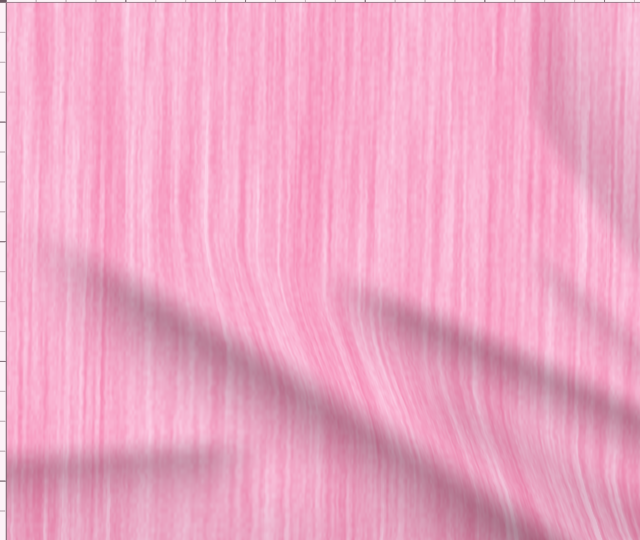
Reproduce this texture procedurally as a WebGL 2 fragment shader.

```glsl
#version 300 es
precision highp float;
// Pink cloth with fine vertical streaks, soft diagonal folds and a ruler along two sides.
uniform vec2 u_resolution;
out vec4 outColor;

const vec3 STREAK_DARK = vec3(0.965, 0.565, 0.725);
const vec3 STREAK_LIGHT = vec3(0.985, 0.785, 0.880);
const vec3 RULER_PAPER = vec3(0.99, 0.95, 0.97);
const vec3 RULER_INK = vec3(0.42, 0.34, 0.38);
const vec2 RULER_SIZE = vec2(0.0115, 0.0045);
const float TICK_STEP = 0.0554;

// Integer hash of a lattice cell, 0 to 1
float hash(vec2 cell) {
    uvec2 k = uvec2(ivec2(cell)) * uvec2(73856093u, 19349663u);
    uint h = k.x ^ k.y;
    h = (h ^ (h >> 15)) * 2246822519u;
    h = (h ^ (h >> 13)) * 3266489917u;
    return float((h ^ (h >> 16)) & 65535u) / 65535.0;
}

float valueNoise(vec2 p) {
    vec2 cell = floor(p);
    vec2 f = fract(p);
    f = f * f * (3.0 - 2.0 * f);
    float low = mix(hash(cell), hash(cell + vec2(1, 0)), f.x);
    float high = mix(hash(cell + vec2(0, 1)), hash(cell + vec2(1, 1)), f.x);
    return mix(low, high, f.y);
}

// Height of a bowed crease at x, running from tip to end
float creaseHeight(float x, vec2 tip, vec2 end, float bow) {
    float t = (x - tip.x) / (end.x - tip.x);
    return mix(tip.y, end.y, t) + bow * 4.0 * t * (1.0 - t);
}

// Shadow beside a crease; a negative tail casts it upward
float foldShadow(vec2 p, vec2 tip, vec2 end, float bow, float soft, float tail) {
    float t = (p.x - tip.x) / (end.x - tip.x);
    float depth = (creaseHeight(p.x, tip, end, bow) - p.y) * sign(tail);
    float fall = max(depth, 0.0) / abs(tail);
    return smoothstep(0.0, 0.28, t) * smoothstep(-soft, soft, depth) * exp(-fall * fall);
}

// Sideways pull of the threads as they run into the main crease
float threadPull(vec2 p, float crease) {
    float near = 1.0 - smoothstep(-0.06, 0.20, p.y - crease);
    return 0.085 * near * smoothstep(0.2, 0.6, p.x);
}

// Layered stretched noise: 0 is a dark streak, 1 a pale one
float streakTone(vec2 p) {
    p.x += 0.0022 * (valueNoise(p * vec2(40.0, 55.0)) - 0.5);
    float broad = valueNoise(p * vec2(38.0, 1.3));
    float thread = valueNoise(p * vec2(125.0, 3.2) + 31.0);
    float fine = valueNoise(p * vec2(230.0, 11.0) + 77.0);
    float grain = valueNoise(p * vec2(260.0, 110.0) + 143.0);
    float paleLine = smoothstep(0.72, 0.95, valueNoise(p * vec2(95.0, 1.8) + 211.0));
    float tone = 0.52 + 0.38 * (broad - 0.5) + 0.60 * (thread - 0.5);
    tone += 0.36 * (fine - 0.5) + 0.26 * (grain - 0.5) + 0.30 * paleLine;
    return clamp(tone, 0.0, 1.12);
}

float line(float distanceTo, float halfWidth, float pixel) {
    return 1.0 - smoothstep(halfWidth - 0.5 * pixel, halfWidth + 0.5 * pixel, abs(distanceTo));
}

// Ruler ticks, with every fourth one stronger
float tickMarks(float along, float pixel) {
    float index = floor(along / TICK_STEP + 0.5);
    float strength = mod(index, 4.0) < 0.5 ? 0.8 : 0.38;
    return strength * line(along - index * TICK_STEP, 0.0012, pixel);
}

void main() {
    float pixel = 1.0 / u_resolution.y;
    vec2 p = gl_FragCoord.xy * pixel;

    // Streaked cloth, leaning slightly and bending at the main fold
    vec2 mainTip = vec2(0.00, 0.605);
    vec2 mainEnd = vec2(1.10, -0.045);
    float crease = creaseHeight(p.x, mainTip, mainEnd, 0.022);
    vec2 thread = p;
    thread.x -= threadPull(p, crease) + 0.02 * p.y;
    vec3 color = mix(STREAK_DARK, STREAK_LIGHT, streakTone(thread));

    // Fold shadows
    float shade = 0.31 * foldShadow(p, mainTip, mainEnd, 0.022, 0.045, 0.115);
    shade += 0.30 * foldShadow(p, vec2(0.57, 0.505), vec2(1.30, 0.185), 0.012, 0.036, 0.085);
    shade += 0.25 * foldShadow(p, vec2(0.52, 0.180), vec2(-0.10, 0.145), 0.0, 0.035, 0.080);
    shade += 0.13 * foldShadow(p, vec2(0.72, 0.330), vec2(1.30, 0.010), 0.0, 0.060, 0.090);
    shade += 0.13 * foldShadow(p, vec2(0.96, 0.560), vec2(1.30, 0.270), 0.0, 0.035, 0.070);
    shade += 0.12 * foldShadow(p, vec2(0.95, 0.830), vec2(1.25, 0.420), 0.0, 0.045, -0.280);
    shade += 0.06 * (1.0 - smoothstep(0.0, 0.14, p.y));
    color *= 1.0 - min(shade, 0.34) * vec3(0.92, 1.02, 0.98);

    // Ruler strips on the left and top
    vec2 inset = vec2(p.x, 1.0 - p.y);
    vec2 strip = 1.0 - smoothstep(RULER_SIZE - 0.5 * pixel, RULER_SIZE + 0.5 * pixel, inset);
    vec2 along = inset - RULER_SIZE;
    float ink = max(strip.x * tickMarks(along.y, pixel), strip.y * tickMarks(along.x, pixel));
    ink = max(ink, 0.75 * line(along.x, 0.0011, pixel));
    ink = max(ink, 0.60 * line(along.y, 0.0011, pixel));
    ink = max(ink, strip.x * strip.y);
    color = mix(color, RULER_PAPER, max(strip.x, strip.y));
    color = mix(color, RULER_INK, ink);

    outColor = vec4(color, 1.0);
}
```
